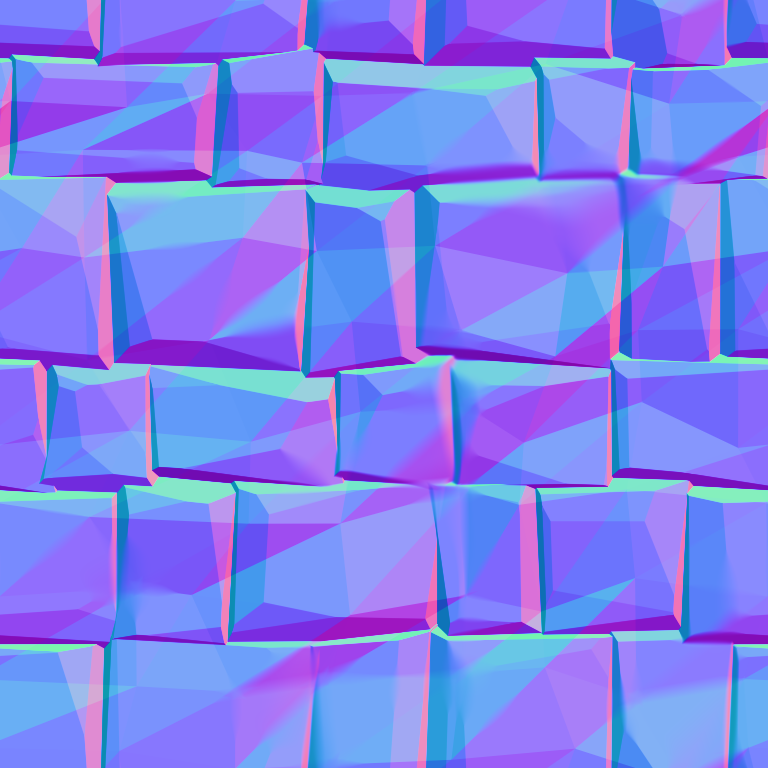
Write a Shadertoy shader that draws this texture map.

```glsl
const float PI = 3.14159265;
const float GRID = 5.0;          // rows and columns of stones
const float STONE_HEIGHT = 0.03;
const vec2 FACETS = vec2(7.0, 9.0);
const float ROW_SHIFT[5] = float[5](0.14, 0.90, 0.79, 0.15, 0.03);

struct Surface { float height; vec2 slope; };

vec2 hash2(vec2 p) {
    vec3 q = fract(p.xyx * vec3(0.1031, 0.1030, 0.0973));
    q += dot(q, q.yzx + 33.33);
    return fract((q.xx + q.yz) * q.zy);
}

float cornerGradient(vec2 id, vec2 offset, float period) {
    float angle = 2.0 * PI * hash2(mod(id, period) + 71.0).x;
    return dot(vec2(cos(angle), sin(angle)), offset);
}

float gradientNoise(vec2 p, float period) {
    vec2 i = floor(p), f = fract(p), e = vec2(0.0, 1.0);
    vec2 u = f * f * f * (f * (f * 6.0 - 15.0) + 10.0);
    float low = mix(cornerGradient(i, f, period), cornerGradient(i + e.yx, f - e.yx, period), u.x);
    float high = mix(cornerGradient(i + e, f - e, period), cornerGradient(i + 1.0, f - 1.0, period), u.x);
    return mix(low, high, u.y);
}

// Keeps the higher surface for side = 1, the lower one for side = -1
Surface blend(Surface a, Surface b, float side, float softness, float pixel) {
    float k = max(softness, 0.7 * pixel * length(a.slope - b.slope)) + 1e-5;
    float t = smoothstep(-k, k, side * (b.height - a.height));
    return Surface(mix(a.height, b.height, t), mix(a.slope, b.slope, t));
}

// Convex stone cut by four steep sides and four gentle chamfers
Surface stone(vec2 p, vec2 lo, vec2 hi, vec2 seed, float softness, float pixel) {
    vec2 q = p - 0.5 * (lo + hi), halfSize = 0.5 * (hi - lo) + 0.005;
    vec2 tilt = (hash2(seed) - 0.5) * 0.25;
    Surface s = Surface(STONE_HEIGHT + dot(tilt, q), tilt);
    for (int i = 0; i < 8; i++) {
        bool steep = i < 4;
        vec2 rnd = hash2(seed + float(i) * 7.3 + 3.0);
        float angle = float(i & 3) * 0.5 * PI + (rnd.x - 0.5) * (steep ? 0.25 : 0.9);
        vec2 dir = vec2(cos(angle), sin(angle));
        float reach = (i & 1) == 0 ? halfSize.x : halfSize.y;
        float steepness = (steep ? 1.8 : 0.42) * mix(0.5, 1.4, rnd.y);
        float base = steep ? 0.0 : 0.6 * STONE_HEIGHT;
        Surface cut = Surface(base + steepness * (reach - dot(dir, q)), -steepness * dir);
        s = blend(s, cut, -1.0, softness, pixel);
    }
    return s;
}

float rowEdge(float row) {
    float lowered = mod(mod(row, GRID), 3.0) < 0.5 ? 0.22 : 0.0;
    return (row - 0.17 - lowered) / GRID;
}

float columnEdge(float column, float row) {
    float wrapped = mod(column, GRID), r = mod(row, GRID);
    float jitter = 0.16 * (hash2(vec2(wrapped, r) + 19.0).x - 0.5);
    return (column + 0.3 * mod(wrapped, 2.0) + jitter) / GRID + ROW_SHIFT[int(r)];
}

Surface wall(vec2 p, float softness, float pixel) {
    Surface s = Surface(-0.01, vec2(0.0));
    float nearRow = floor(p.y * GRID + 0.17);
    for (float j = -1.0; j <= 1.0; j++) {
        float row = nearRow + j;
        float nearColumn = floor((p.x - ROW_SHIFT[int(mod(row, GRID))]) * GRID);
        for (float i = -1.0; i <= 1.0; i++) {
            float column = nearColumn + i;
            vec2 seed = mod(vec2(column, row), GRID) * 13.7 + 5.0;
            vec2 lo = vec2(columnEdge(column, row), rowEdge(row));
            vec2 hi = vec2(columnEdge(column + 1.0, row), rowEdge(row + 1.0));
            vec2 shift = (hash2(seed + 41.0) - 0.5) * 0.024;
            lo.y += shift.x;
            hi.y += shift.y;
            s = blend(s, stone(p, lo, hi, seed, softness, pixel), 1.0, softness, pixel);
        }
    }
    return s;
}

vec3 facetVertex(vec2 id) {
    vec2 cell = mod(id, FACETS) * 3.1;
    vec2 position = (id + 0.58 * (hash2(cell + 11.0) - 0.5)) / FACETS;
    return vec3(position, 0.05 * (hash2(cell + 57.0).y - 0.5));
}

float cross2(vec2 a, vec2 b) { return a.x * b.y - a.y * b.x; }

float edgeDistance(vec2 p, vec2 a, vec2 b) { return cross2(b - a, p - a) / length(b - a); }

// Slope of one triangle in xy, coverage in z
vec3 triangleSlope(vec2 p, vec3 a, vec3 b, vec3 c, float width) {
    float d = min(edgeDistance(p, a.xy, b.xy), min(edgeDistance(p, b.xy, c.xy), edgeDistance(p, c.xy, a.xy)));
    vec3 u = b - a, v = c - a;
    vec2 slope = vec2(u.z * v.y - v.z * u.y, v.z * u.x - u.z * v.x) / max(cross2(u.xy, v.xy), 0.002);
    return vec3(slope, 1.0) * clamp(0.5 + d / width, 0.0, 1.0);
}

vec2 facetSlope(vec2 p, float width) {
    vec3 sum = vec3(0.0);
    for (int n = 0; n < 9; n++) {
        vec2 id = floor(p * FACETS) + vec2(n % 3, n / 3) - 1.0;
        vec3 a = facetVertex(id), b = facetVertex(id + vec2(1.0, 0.0));
        vec3 c = facetVertex(id + 1.0), d = facetVertex(id + vec2(0.0, 1.0));
        sum += triangleSlope(p, a, b, c, width) + triangleSlope(p, a, c, d, width);
    }
    return sum.xy / max(sum.z, 0.01);
}

void mainImage(out vec4 fragColor, in vec2 fragCoord) {
    vec2 p = fragCoord / iResolution.xy;
    float pixel = 1.0 / iResolution.y;
    // Worn patches where creases melt together
    float softness = 0.012 * smoothstep(0.12, 0.42, gradientNoise(p * 6.0, 6.0));
    vec2 slope = wall(p, softness, pixel).slope + facetSlope(p, pixel + 1.5 * softness);
    vec3 normal = normalize(vec3(-slope, 1.0));
    fragColor = vec4(0.5 + 0.5 * normal, 1.0);
}
```
